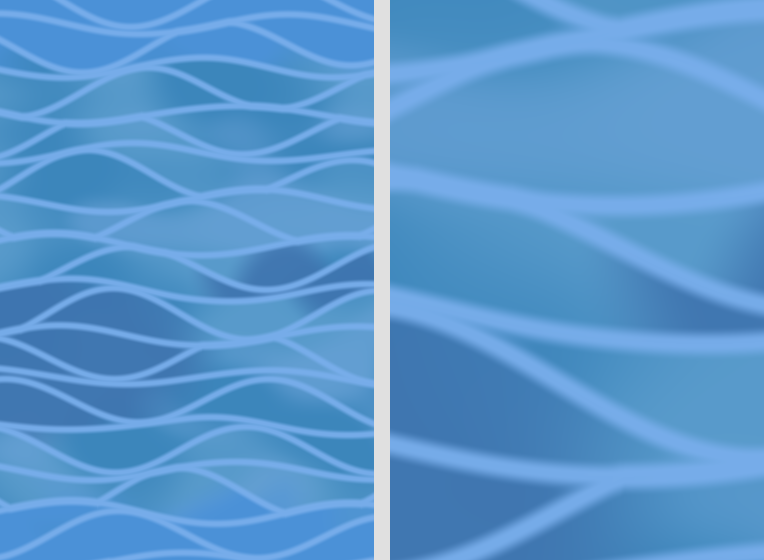
Left: the whole. Right: its middle third, enlarged.
Give the GLSL for this pattern, as a WebGL 2 fragment shader.

```glsl
#version 300 es
precision highp float;
// Stylised water: pale, soft wave lines over a painted blue ground.
// Long wave courses are joined by swinging links that merge into them,
// and the ground colour follows the lens-shaped cells between the lines.

uniform vec2 u_resolution;
out vec4 fragColor;

const float TAU = 6.2831853;
const float CANVAS_HEIGHT = 1.5;
const float COURSE_SPACING = 0.12;
const float SLOPE_STEP = 0.004;

const vec3 LINE_BLUE = vec3(0.47, 0.68, 0.92);
const vec3 PALE_TEAL = vec3(0.345, 0.605, 0.795);
const vec3 DEEP_TEAL = vec3(0.235, 0.525, 0.735);
const vec3 BRIGHT_BLUE = vec3(0.295, 0.57, 0.845);
const vec3 INDIGO = vec3(0.245, 0.455, 0.685);
const vec3 MIST_BLUE = vec3(0.41, 0.63, 0.84);

float hash(vec2 p) {
    vec3 q = fract(vec3(p.xyx) * 0.1031);
    q += dot(q, q.yzx + 33.33);
    return fract((q.x + q.y) * q.z);
}

float cornerGradient(vec2 corner, vec2 offset) {
    float angle = TAU * hash(corner);
    return dot(vec2(cos(angle), sin(angle)), offset);
}

float gradientNoise(vec2 p) {
    vec2 i = floor(p), f = fract(p);
    vec2 u = f * f * f * (f * (f * 6.0 - 15.0) + 10.0);
    vec2 e = vec2(1.0, 0.0);
    float low = mix(cornerGradient(i, f), cornerGradient(i + e, f - e), u.x);
    float high = mix(cornerGradient(i + e.yx, f - e.yx),
                     cornerGradient(i + e.xx, f - e.xx), u.x);
    return mix(low, high, u.y);
}

// Height of a wave: a sine with its own phase, bent by noise
float waveHeight(float x, float level, float swing, float frequency) {
    float phase = hash(vec2(level * 7.0 + 40.0, 3.0));
    float bend = gradientNoise(vec2(2.0 * x, 5.37 * level + 20.0));
    return level * COURSE_SPACING + swing * sin(TAU * (frequency * x + phase)) + 0.035 * bend;
}

// Wave height here and a small step to the right, for the slope
vec2 waveSpan(float x, float level, float swing, float frequency) {
    return vec2(waveHeight(x, level, swing, frequency),
                waveHeight(x + SLOPE_STEP, level, swing, frequency));
}

float lineDistance(float y, vec2 span) {
    float slope = (span.y - span.x) / SLOPE_STEP;
    return abs(y - span.x) / sqrt(1.0 + slope * slope);
}

float smoothMin(float a, float b, float blend) {
    float h = max(blend - abs(a - b), 0.0) / blend;
    return min(a, b) - 0.25 * blend * h * h;
}

// Narrow the cell (floor, ceiling) around y by one line
vec2 boundCell(vec2 cell, float y, float height) {
    return height <= y ? vec2(max(cell.x, height), cell.y)
                       : vec2(cell.x, min(cell.y, height));
}

float softEllipse(vec2 p, vec2 center, vec2 radius) {
    return 1.0 - smoothstep(0.75, 1.15, length((p - center) / radius));
}

vec3 groundColor(vec2 p, vec2 q) {
    float drift = gradientNoise(q * vec2(2.4, 4.0) + 11.0);
    float wash = gradientNoise(p * vec2(3.5, 5.0) + 31.0);
    vec3 color = mix(DEEP_TEAL, PALE_TEAL, smoothstep(-0.32, 0.28, drift + 0.45 * wash));

    // Misty spots, mostly toward the right
    float mist = smoothstep(0.05, 0.5, wash + 0.25 * p.x - 0.05);
    color = mix(color, MIST_BLUE, 0.6 * mist);

    // Shadowed water, then the open bands at top and bottom
    vec2 bent = q + 0.05 * vec2(wash, drift);
    float shadow = max(softEllipse(bent, vec2(0.1, 0.53), vec2(0.46, 0.21)),
                       softEllipse(bent, vec2(0.8, 0.75), vec2(0.28, 0.06)));
    color = mix(color, INDIGO, 0.92 * shadow);
    float band = smoothstep(0.55, 0.63, abs(q.y - 0.74) + 0.08 * wash);
    return mix(color, BRIGHT_BLUE, band);
}

void main() {
    vec2 p = gl_FragCoord.xy / u_resolution.y * CANVAS_HEIGHT;
    float dist = 1.0;
    vec2 cell = vec2(-0.3, 1.8);

    // Courses, each with a link held between it and the next
    vec2 lower = waveSpan(p.x, -2.0, 0.022, 1.3);
    for (int k = -2; k < 14; k++) {
        float level = float(k);
        vec2 upper = waveSpan(p.x, level + 1.0, 0.022, 1.3);
        vec2 link = clamp(waveSpan(p.x, level + 0.5, 0.065, 1.4), lower, upper);
        dist = smoothMin(dist, lineDistance(p.y, lower), 0.008);
        dist = smoothMin(dist, lineDistance(p.y, link), 0.008);
        cell = boundCell(boundCell(cell, p.y, lower.x), p.y, link.x);
        lower = upper;
    }

    // Pull the ground toward the middle of its cell, then lay the lines over it
    vec2 cellPoint = vec2(p.x, mix(p.y, 0.5 * (cell.x + cell.y), 0.8));
    float line = 1.0 - smoothstep(0.002, 0.0155, dist);
    vec3 color = mix(groundColor(p, cellPoint), LINE_BLUE, 0.95 * line);
    fragColor = vec4(color, 1.0);
}
```
